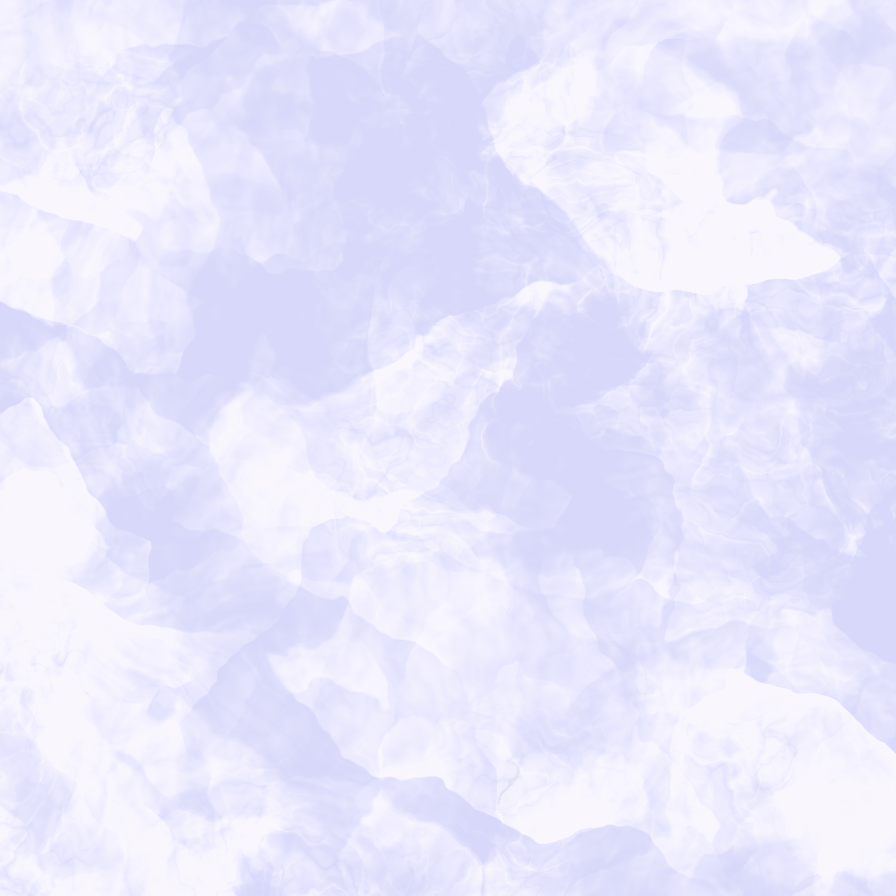
Give the GLSL for this texture, as a WebGL 1 fragment shader.

```glsl
precision highp float;
// Crumpled translucent tissue paper: overlapping torn facets in pale lilac and white.
uniform vec2 u_resolution;

#define SHEET_SCALE 4.6    // cells across the canvas in the largest layer
#define LAYER_GROWTH 1.5   // scale ratio between successive layers
#define LAYER_FADE 0.74    // weight ratio between successive layers
#define WARP_AMOUNT 0.27   // strength of the torn outlines
#define EDGE_WIDTH 0.0022  // width of the crispest edges
#define SLOPE 0.38         // shading across a facet
#define STREAKS 0.46       // fine wrinkles along a facet
#define CREASES 0.13       // thin fold lines
#define LILAC vec3(0.868, 0.870, 0.985)
#define MIST vec3(0.910, 0.908, 0.997)
#define PEARL vec3(0.950, 0.942, 0.998)
#define WHITE vec3(0.978, 0.970, 0.993)

float hash(vec2 p) {
  return fract(sin(dot(p, vec2(127.1, 311.7))) * 43758.5453);
}

vec2 hash2(vec2 p) {
  return vec2(hash(p), hash(p + 37.4));
}

mat2 rotation(float a) {
  float c = cos(a), s = sin(a);
  return mat2(c, -s, s, c);
}

float noise(vec2 p) {
  vec2 i = floor(p), f = fract(p);
  f = f * f * (3.0 - 2.0 * f);
  return mix(mix(hash(i), hash(i + vec2(1.0, 0.0)), f.x),
             mix(hash(i + vec2(0.0, 1.0)), hash(i + 1.0), f.x), f.y);
}

float fbm(vec2 p) {
  float sum = 0.0, weight = 0.5;
  for (int i = 0; i < 5; i++) {
    sum += weight * noise(p);
    p = rotation(0.6) * p * 2.03 + 5.3;
    weight *= 0.47;
  }
  return sum;
}

// Thin lines where a noise field crosses its middle value
float crease(vec2 p) {
  return pow(1.0 - abs(2.0 * noise(p) - 1.0), 10.0);
}

// Tone of one facet: flat value, slope and wrinkles in its own direction
float facetTone(vec2 id, vec2 offset, float scale) {
  vec2 q = rotation(6.2832 * hash(id + 3.7)) * offset;
  vec2 r = q / scale;
  r.y += 0.012 * noise(r * 30.0 + id);
  float wrinkle = noise(r * vec2(17.0, 70.0) + id * 7.0) * 0.5
                + noise(r * vec2(45.0, 150.0) + id * 3.0) * 0.5;
  return hash(id + 11.3) + SLOPE * q.x + STREAKS * (wrinkle - 0.5);
}

// Voronoi sheet with crisp or soft edges and a faint shaded fold beside them
float sheet(vec2 p, float scale) {
  vec2 cell = floor(p), id1 = cell, id2 = cell, off1 = vec2(0.0), off2 = vec2(0.0);
  float d1 = 9.0, d2 = 9.0;
  for (int y = -1; y <= 1; y++) {
    for (int x = -1; x <= 1; x++) {
      vec2 id = cell + vec2(float(x), float(y));
      vec2 off = p - id - hash2(id);
      float d = length(off);
      if (d < d1) {
        d2 = d1; id2 = id1; off2 = off1;
        d1 = d; id1 = id; off1 = off;
      } else if (d < d2) {
        d2 = d; id2 = id; off2 = off;
      }
    }
  }
  float gap = d2 - d1;
  float softness = pow(hash(id1 + id2 + 0.5), 5.0);
  float width = EDGE_WIDTH * scale * (1.0 + 12.0 * softness);
  float blend = 0.5 - 0.5 * smoothstep(0.0, width, gap);
  float tone = mix(facetTone(id1, off1, scale), facetTone(id2, off2, scale), blend);
  float side = mix(hash(id1 + 8.1), hash(id2 + 8.1), blend) - 0.5;
  return tone + 0.45 * side * exp(-gap * 60.0 / scale);
}

vec3 paperColor(float t) {
  vec3 color = mix(LILAC, MIST, min((t - 0.17) / 0.32, 1.0));
  color = mix(color, PEARL, clamp((t - 0.49) / 0.26, 0.0, 1.0));
  return mix(color, WHITE, clamp((t - 0.75) / 0.22, 0.0, 1.0));
}

void main() {
  vec2 p = gl_FragCoord.xy / min(u_resolution.x, u_resolution.y);

  // Stack translucent sheets, each torn, stretched and turned differently
  float tone = 0.0, total = 0.0, weight = 1.0, scale = SHEET_SCALE;
  vec2 tear = vec2(0.0);
  for (int i = 0; i < 5; i++) {
    float layer = float(i), seed = layer * 13.7 + 4.0;
    vec2 q = p * (4.5 + 1.5 * layer) + seed;
    tear = (vec2(fbm(q), fbm(q + 41.3)) - 0.46) * WARP_AMOUNT / (1.0 + 0.4 * layer);
    vec2 s = rotation(0.5 + seed) * (p + tear) * vec2(1.0, 0.72);
    s = vec2(s.x, s.y * 0.85);
    tone += weight * sheet(s * scale + seed, scale);
    total += weight;
    weight *= LAYER_FADE;
    scale *= LAYER_GROWTH;
  }
  tone /= total;

  // Fold lines, light and dark, gathered in patches
  vec2 folded = p + 1.6 * tear;
  float patches = smoothstep(0.25, 0.75, noise(p * 7.0 + 2.0));
  float folds = crease(folded * 17.0) - 0.8 * crease(folded * 23.0 + 9.0)
              + 0.7 * crease(folded * 38.0 + 4.0) - 0.6 * crease(folded * 47.0 + 6.0);
  tone += CREASES * patches * folds;
  tone += 0.09 * (fbm(folded * 45.0) - 0.46);

  gl_FragColor = vec4(paperColor(smoothstep(0.23, 0.80, tone)), 1.0);
}
```
